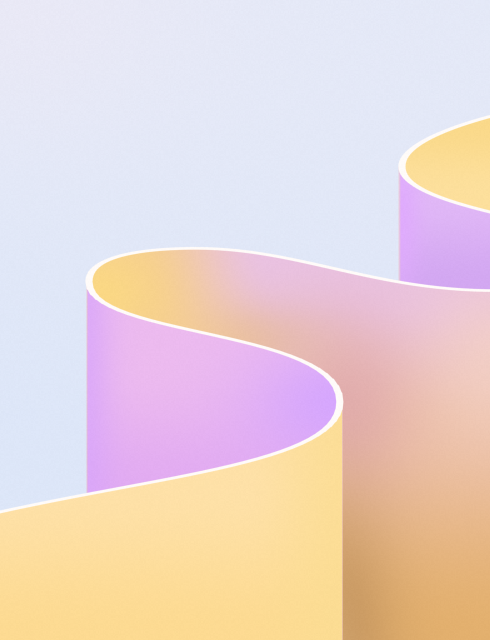
Give the GLSL for this background, as a WebGL 2 fragment shader.

```glsl
#version 300 es
precision highp float;
// A ribbon of tall paper walls folding back and forth under a pale blue sky.
// Each wall fills the area beneath a cubic Bezier rim; walls are painted from
// back to front, tinted with soft glows, then topped by bright rims.
uniform vec2 u_resolution;
out vec4 outColor;

const float ASPECT = 0.7656;
const vec3 RIM_WHITE = vec3(1.0, 0.985, 0.975);

vec2 bezier(vec2 a, vec2 b, vec2 c, vec2 d, float t) {
  float s = 1.0 - t;
  return s * s * s * a + 3.0 * s * t * (s * b + t * c) + t * t * t * d;
}

// Height of a rim at x, found by bisection; x must grow from a to d.
float rimHeight(float x, vec2 a, vec2 b, vec2 c, vec2 d) {
  float lo = 0.0, hi = 1.0;
  for (int i = 0; i < 16; i++) {
    float mid = 0.5 * (lo + hi);
    if (bezier(a, b, c, d, mid).x < x) lo = mid; else hi = mid;
  }
  return bezier(a, b, c, d, 0.5 * (lo + hi)).y;
}

// Signed distance to the rim stroke, which widens where the curve turns upright.
float rimStroke(vec2 p, vec2 a, vec2 b, vec2 c, vec2 d) {
  float best = 1.0;
  vec2 from = a;
  for (int i = 1; i <= 28; i++) {
    vec2 to = bezier(a, b, c, d, float(i) / 28.0);
    vec2 along = to - from;
    float h = clamp(dot(p - from, along) / dot(along, along), 0.0, 1.0);
    float upright = abs(along.y) / length(along);
    float halfWidth = mix(0.0021, 0.0056, upright * upright);
    best = min(best, length(p - from - along * h) - halfWidth);
    from = to;
  }
  return best;
}

float cover(float dist, float soft) {
  return smoothstep(-soft, soft, dist);
}

float glow(vec2 p, vec2 center, vec2 radius) {
  vec2 q = (p - center) / radius;
  return exp(-dot(q, q));
}

float hash(vec2 p) {
  vec3 q = fract(vec3(p.xyx) * 0.1031);
  q += dot(q, q.yzx + 33.33);
  return fract((q.x + q.y) * q.z);
}

vec3 skyColor(vec2 p) {
  vec3 c = mix(vec3(0.865, 0.902, 0.972), vec3(0.895, 0.912, 0.968), smoothstep(0.2, 1.0, p.y));
  return mix(c, vec3(0.918, 0.912, 0.962), 0.8 * glow(p, vec2(0.0, 1.0), vec2(0.32, 0.2)));
}

vec3 farLilac(vec2 p) {
  vec3 c = mix(vec3(0.825, 0.655, 0.945), vec3(0.88, 0.72, 0.965), smoothstep(0.55, 0.7, p.y));
  return mix(c, vec3(0.875, 0.67, 0.99), glow(p, vec2(0.625, 0.66), vec2(0.03, 0.12)));
}

vec3 backWall(vec2 p) {
  vec3 c = mix(vec3(0.89, 0.69, 0.43), vec3(0.925, 0.755, 0.66), smoothstep(0.0, 0.37, p.y));
  c = mix(c, vec3(0.915, 0.76, 0.885), smoothstep(0.34, 0.53, p.y));
  c = mix(c, vec3(0.955, 0.82, 0.77), 0.75 * glow(p, vec2(0.78, 0.44), vec2(0.13, 0.13)));
  c = mix(c, vec3(0.88, 0.665, 0.69), 0.8 * glow(p, vec2(0.54, 0.37), vec2(0.10, 0.13)));
  c = mix(c, vec3(0.74, 0.56, 0.36), 0.8 * glow(p, vec2(0.525, 0.0), vec2(0.09, 0.22)));
  c = mix(c, vec3(0.90, 0.73, 0.62), 0.8 * glow(p, vec2(0.38, 0.47), vec2(0.13, 0.06)));
  c = mix(c, vec3(0.955, 0.80, 0.58), 1.0 - smoothstep(0.23, 0.43, p.x + 0.3 * (p.y - 0.55)));
  return mix(c, vec3(0.985, 0.85, 0.51), 0.9 * glow(p, vec2(0.15, 0.54), vec2(0.11, 0.09)));
}

vec3 lilacFold(vec2 p) {
  vec3 c = mix(vec3(0.885, 0.67, 0.945), vec3(0.925, 0.73, 0.935), smoothstep(0.23, 0.43, p.y));
  c = mix(c, vec3(0.835, 0.65, 0.995), 0.95 * glow(p, vec2(0.53, 0.37), vec2(0.14, 0.10)));
  return mix(c, vec3(0.85, 0.65, 0.98), 0.8 * glow(vec2(p.x, 0.0), vec2(0.13, 0.0), vec2(0.045)));
}

vec3 frontWall(vec2 p) {
  vec3 c = mix(vec3(0.99, 0.855, 0.57), vec3(0.995, 0.88, 0.655), smoothstep(0.0, 0.24, p.y));
  return mix(c, vec3(0.985, 0.865, 0.575), 0.8 * smoothstep(0.38, 0.54, p.x));
}

void main() {
  vec2 p = gl_FragCoord.xy / u_resolution * vec2(ASPECT, 1.0);
  float px = 0.75 / u_resolution.y;

  // Fold points shared by neighbouring rims.
  vec2 farFold = vec2(0.628, 0.740), leftFold = vec2(0.139, 0.560);
  vec2 rightFold = vec2(0.531, 0.372), crest = vec2(0.306, 0.612);

  // Control points between the folds.
  vec2 f1 = vec2(0.628, 0.772), f2 = vec2(0.697, 0.801), f3 = vec2(0.781, 0.822);
  vec2 g1 = vec2(0.628, 0.707), g2 = vec2(0.697, 0.685), g3 = vec2(0.781, 0.665);
  vec2 b1 = vec2(0.139, 0.603), b2 = vec2(0.234, 0.612);
  vec2 c1 = vec2(0.469, 0.612), c2 = vec2(0.586, 0.544), c3 = vec2(0.781, 0.546);
  vec2 m1 = vec2(0.139, 0.473), m2 = vec2(0.531, 0.486);
  vec2 n0 = vec2(-0.005, 0.199), n1 = vec2(0.260, 0.258), n2 = vec2(0.531, 0.279);

  // Walls from back to front.
  vec3 color = skyColor(p);
  float farSide = cover(p.x - 0.624, 0.003);
  float leftSide = cover(p.x - 0.136, 0.002);
  vec3 farYellow = mix(vec3(0.99, 0.875, 0.61), vec3(0.98, 0.85, 0.54), smoothstep(0.7, 0.81, p.y));
  color = mix(color, farYellow, farSide * cover(rimHeight(p.x, farFold, f1, f2, f3) - p.y, px));
  color = mix(color, farLilac(p), farSide * cover(rimHeight(p.x, farFold, g1, g2, g3) - p.y, px));
  float backTop = p.x < crest.x ? rimHeight(p.x, leftFold, b1, b2, crest) : rimHeight(p.x, crest, c1, c2, c3);
  color = mix(color, backWall(p), leftSide * cover(backTop - p.y, px));
  float foldMask = leftSide * cover(0.535 - p.x, px);
  color = mix(color, lilacFold(p), foldMask * cover(rimHeight(p.x, leftFold, m1, m2, rightFold) - p.y, px));
  float frontMask = cover(0.535 - p.x, px);
  color = mix(color, frontWall(p), frontMask * cover(rimHeight(p.x, n0, n1, n2, rightFold) - p.y, px));

  // Bright rims and fine grain.
  float rim = min(rimStroke(p, farFold, f1, f2, f3), rimStroke(p, farFold, g1, g2, g3));
  rim = min(rim, min(rimStroke(p, leftFold, b1, b2, crest), rimStroke(p, crest, c1, c2, c3)));
  rim = min(rim, min(rimStroke(p, leftFold, m1, m2, rightFold), rimStroke(p, n0, n1, n2, rightFold)));
  color = mix(color, RIM_WHITE, cover(-rim, px));
  color += 0.01 * (hash(floor(p * 512.0)) - 0.5);
  outColor = vec4(color, 1.0);
}
```
